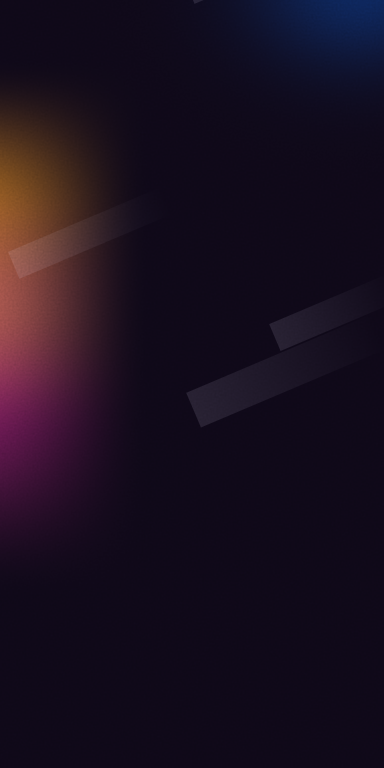
Write a WebGL 1 fragment shader that draws this background.

```glsl
precision highp float;
// Dark night backdrop with a warm side glow, a blue corner glow and slanted fading bars.

uniform vec2 u_resolution;

// Lengths are in canvas widths: x runs 0..1, y runs 0..2, upward.
const vec3 NIGHT   = vec3(0.061, 0.036, 0.098);
const vec3 ORANGE  = vec3(0.64, 0.40, 0.13);
const vec3 CORAL   = vec3(0.70, 0.36, 0.32);
const vec3 MAGENTA = vec3(0.54, 0.12, 0.40);
const vec3 BLUE    = vec3(0.055, 0.16, 0.38);
const vec3 BAR_TINT = vec3(0.92, 0.88, 1.0);

// Warm glow: where each side starts and stops fading
const vec2 WARM_RIGHT  = vec2(-0.08, 0.39);
const vec2 WARM_TOP    = vec2(1.43, 1.85);
const vec2 WARM_BOTTOM = vec2(0.44, 1.06);
const vec2 ORANGE_BLEND  = vec2(1.20, 1.56);
const vec2 MAGENTA_BLEND = vec2(0.85, 1.22);

const vec2 BLUE_CENTER = vec2(0.95, 2.04);
const vec2 BLUE_RADIUS = vec2(0.286, 0.208);

// Bars: upper left corner, length, thickness
const vec4 BAR_WARM  = vec4(0.021, 1.344, 0.43, 0.076);
const vec4 BAR_LARGE = vec4(0.485, 0.977, 0.52, 0.098);
const vec4 BAR_SMALL = vec4(0.701, 1.156, 0.34, 0.076);
const vec4 BAR_TOP   = vec4(0.477, 2.060, 0.40, 0.076);
const float BAR_ANGLE = 0.401;
const float BAR_OPACITY = 0.115;

const float GRAIN_SCALE = 190.0;
const float GRAIN_AMOUNT = 0.10;

vec2 hashGradient(vec2 cell) {
  vec2 h = vec2(dot(cell, vec2(127.1, 311.7)), dot(cell, vec2(269.5, 183.3)));
  return 2.0 * fract(sin(h) * 43758.5) - 1.0;
}

float gradientNoise(vec2 p) {
  vec2 i = floor(p);
  vec2 f = fract(p);
  vec2 u = f * f * (3.0 - 2.0 * f);
  vec2 e = vec2(1.0, 0.0);
  float a = dot(hashGradient(i), f);
  float b = dot(hashGradient(i + e.xy), f - e.xy);
  float c = dot(hashGradient(i + e.yx), f - e.yx);
  float d = dot(hashGradient(i + e.xx), f - e.xx);
  return mix(mix(a, b, u.x), mix(c, d, u.x), u.y);
}

// Slanted strip, opaque at its left end and fading along its length
float fadingBar(vec2 p, vec4 bar, float pixel) {
  vec2 axis = vec2(cos(BAR_ANGLE), sin(BAR_ANGLE));
  vec2 q = p - bar.xy;
  float along = dot(q, axis);
  float across = dot(q, vec2(axis.y, -axis.x));
  float inside = min(along, min(across, bar.w - across));
  float edge = clamp(inside / pixel + 0.5, 0.0, 1.0);
  return edge * clamp(1.0 - along / bar.z, 0.0, 1.0);
}

float warmGlow(vec2 p) {
  float side = 1.0 - smoothstep(WARM_RIGHT.x, WARM_RIGHT.y, p.x);
  float top = 1.0 - smoothstep(WARM_TOP.x, WARM_TOP.y, p.y);
  float bottom = smoothstep(WARM_BOTTOM.x, WARM_BOTTOM.y, p.y);
  return side * top * bottom;
}

vec3 warmColor(float y) {
  vec3 color = mix(CORAL, ORANGE, smoothstep(ORANGE_BLEND.x, ORANGE_BLEND.y, y));
  return mix(MAGENTA, color, smoothstep(MAGENTA_BLEND.x, MAGENTA_BLEND.y, y));
}

void main() {
  vec2 p = gl_FragCoord.xy / u_resolution * vec2(1.0, 2.0);
  float pixel = 1.0 / u_resolution.x;

  // Glows
  vec2 blueOffset = (p - BLUE_CENTER) / BLUE_RADIUS;
  vec3 color = mix(NIGHT, BLUE, exp(-dot(blueOffset, blueOffset)));
  color = mix(color, warmColor(p.y), warmGlow(p));

  // Bars
  float bars = fadingBar(p, BAR_WARM, pixel);
  bars = max(bars, fadingBar(p, BAR_LARGE, pixel));
  bars = max(bars, fadingBar(p, BAR_SMALL, pixel));
  bars = max(bars, fadingBar(p, BAR_TOP, pixel));
  color = mix(color, BAR_TINT, BAR_OPACITY * bars);

  // Film grain, stronger where it is brighter
  color *= 1.0 + GRAIN_AMOUNT * gradientNoise(p * GRAIN_SCALE);

  gl_FragColor = vec4(color, 1.0);
}
```
